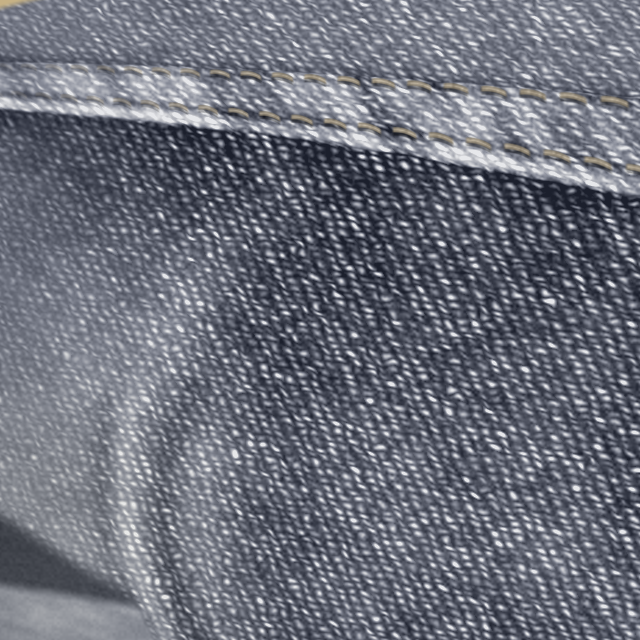
Give the GLSL for this texture, as a WebGL 1 fragment shader.

```glsl
precision highp float;
// Worn denim twill with a double-stitched seam, a soft fold and shallow focus.
uniform vec2 u_resolution;

float hash(vec2 p) {
  return fract(sin(dot(p, vec2(127.1, 311.7))) * 43758.5453);
}

float noise(vec2 p) {
  vec2 i = floor(p), f = fract(p);
  f = f * f * (3.0 - 2.0 * f);
  return mix(mix(hash(i), hash(i + vec2(1, 0)), f.x),
             mix(hash(i + vec2(0, 1)), hash(i + vec2(1, 1)), f.x), f.y);
}

float fbm(vec2 p) {
  float sum = 0.0, amp = 0.5;
  for (int i = 0; i < 4; i++) {
    sum += amp * noise(p);
    p = p * 2.03 + 17.0;
    amp *= 0.5;
  }
  return sum;
}

// Short pale threads in slanted columns that widen to the right; mean near zero.
float twill(vec2 p, float slant, float size, float blur) {
  p += 0.007 * (vec2(noise(p * 60.0), noise(p * 60.0 + 9.0)) - 0.5);
  vec2 grid = vec2(log(0.013 + 0.008 * (p.x + slant * p.y)) / 0.008,
                   (p.y + 0.2 * p.x) / 0.0112) / size;
  vec2 cell = floor(grid), f = fract(grid) - 0.5;
  f.x += 0.2 * (hash(cell + 5.0) - 0.5);
  float thread = exp(-12.0 * f.x * f.x - 8.0 * f.y * f.y);
  float bright = 0.35 + 0.75 * hash(cell);
  bright += 0.5 * step(0.9, hash(cell + 31.0));
  return (thread * bright - 0.24) * (1.0 - 0.68 * blur);
}

// Dashed thread along a seam: x is coverage, y is shading across the thread.
vec2 stitch(float x, float offset, float phase) {
  float f = fract(log(0.037 + 0.03 * x) / 0.03 + phase) - 0.5;
  float bow = offset - 0.008 * f - 0.03 * f * f + 0.002;
  float across = abs(bow) / (0.003 + 0.0022 * x);
  float cover = (1.0 - smoothstep(0.6, 1.3, across))
              * (1.0 - smoothstep(0.27, 0.38, abs(f)));
  return vec2(cover * smoothstep(-0.15, 0.5, x), 1.0 - 0.35 * across);
}

float bump(float d, float width) {
  return exp(-d * d / (width * width));
}

void main() {
  vec2 p = gl_FragCoord.xy / u_resolution;
  float x = p.x, d = 1.0 - p.y; // d runs downward from the top edge
  float blur = 1.0 - smoothstep(0.0, 0.48, x - 0.12 * (d - 0.5));
  float cloud = fbm(p * 7.0) - 0.47;
  float grain = noise(p * 230.0) + 0.6 * noise(p * 120.0 + 40.0) - 0.8;
  grain *= 1.0 - 0.5 * blur;

  // Seam curves
  float upper = 0.104 + 0.018 * x + 0.040 * x * x;
  float lower = 0.146 + 0.055 * x + 0.065 * x * x;
  float hem = 0.172 + 0.065 * x + 0.075 * x * x + 0.003 * (noise(vec2(x * 45.0, 2.0)) - 0.5);
  float top = upper - 0.008;

  // Main cloth, paler at lower left and dark below the hem
  float tone = 0.385 + 0.15 * blur * smoothstep(0.25, 0.6, d) + 0.05 * smoothstep(0.4, 1.0, d);
  tone += 0.22 * cloud;
  tone -= 0.14 * exp(-max(d - hem, 0.0) / 0.05);
  tone += 0.10 * bump(x - 0.27 + 0.45 * (d - 0.5), 0.06) * bump(d - 0.53, 0.14);

  // Fold: lit ridge with shadows on both sides
  float ridge = 0.176 + (d - 0.74) * (d - 0.74);
  float valley = 0.256 + 1.2 * (d - 0.8) * (d - 0.8);
  float foldMask = smoothstep(0.52, 0.70, d);
  tone += foldMask * (0.13 * bump(x - ridge - 0.018, 0.022)
                    - 0.08 * bump(x - ridge + 0.018, 0.018)
                    - 0.12 * bump(x - valley, 0.028)
                    + 0.06 * bump(x - valley - 0.06, 0.035));
  float foldFocus = foldMask * bump(x - ridge - 0.045, 0.055);
  float weave = twill(p, 0.45, 1.0, blur * (1.0 - 0.5 * foldFocus));
  float lum = tone + 0.66 * weave + 0.15 * grain;

  // Dark crease and pale underside in the lower left corner
  float behind = 1.0 - smoothstep(-0.008, 0.006, x - ridge);
  float crease = behind * smoothstep(-0.012, 0.028, d - 0.795 - 0.64 * x);
  lum = mix(lum, 0.24 + 0.15 * cloud + 0.07 * grain, crease * 0.9);
  float under = behind * smoothstep(-0.01, 0.014, d - 0.912 - 0.15 * x);
  float rib = noise(vec2(x * 14.0, (d - 0.3 * x) * 75.0)) - 0.5;
  lum = mix(lum, 0.59 + 0.10 * rib + 0.2 * cloud + 0.08 * grain, under);

  // Cloth above the seam
  float above = 1.0 - smoothstep(-0.002, 0.003, d - top);
  float upperTone = 0.50 + 0.2 * cloud + 0.06 * bump(x - 0.55, 0.3)
                  - 0.16 * exp(-max(top - d, 0.0) / 0.014);
  float upperWeave = twill(p, 0.75, 0.85, 0.8 * blur);
  lum = mix(lum, upperTone + 0.5 * upperWeave + 0.13 * grain, above);

  // Faded seam band with puckers, then the rounded hem
  float band = smoothstep(-0.002, 0.003, d - top) * (1.0 - smoothstep(-0.003, 0.003, d - hem));
  float pucker = noise(vec2((x - 0.5 * d) * 26.0, d * 9.0)) - 0.5;
  float bandTone = 0.60 + 0.10 * blur + 0.36 * pucker - 0.13 * bump(d - upper, 0.007);
  float roll = (d - lower) / (hem - lower);
  bandTone += 0.17 * bump(roll - 0.62, 0.28) - 0.18 * bump(roll, 0.22)
            - 0.28 * smoothstep(0.8, 1.05, roll);
  float bandWeave = twill(p, 0.9, 0.95, 0.8 * blur);
  lum = mix(lum, bandTone + 0.6 * bandWeave + 0.16 * grain, band);

  // Indigo ramp, neutral in the highlights
  lum = clamp(lum, 0.13, 0.91);
  vec3 color = lum + vec3(-0.024, -0.008, 0.044) * (1.0 - 0.75 * smoothstep(0.5, 0.9, lum));
  color += vec3(0.015, 0.012, -0.01) * blur * smoothstep(0.4, 0.8, d);

  // Tan stitches with a faint shadow
  vec2 rowA = stitch(x, d - upper, 0.2), rowB = stitch(x, d - lower, 0.6);
  float shade = max(stitch(x, d - upper - 0.005, 0.2).x, stitch(x, d - lower - 0.005, 0.6).x);
  color *= 1.0 - 0.35 * shade;
  vec3 thread = vec3(0.72, 0.67, 0.58) + 0.12 * grain;
  color = mix(color, thread * rowA.y, rowA.x * 0.9);
  color = mix(color, thread * rowB.y, rowB.x * 0.9);

  // Warm background glimpsed at the top left corner
  float corner = 1.0 - smoothstep(0.006, 0.02, d + 0.25 * x);
  color = mix(color, vec3(0.78, 0.70, 0.52), corner);
  gl_FragColor = vec4(clamp(color, 0.0, 1.0), 1.0);
}
```
